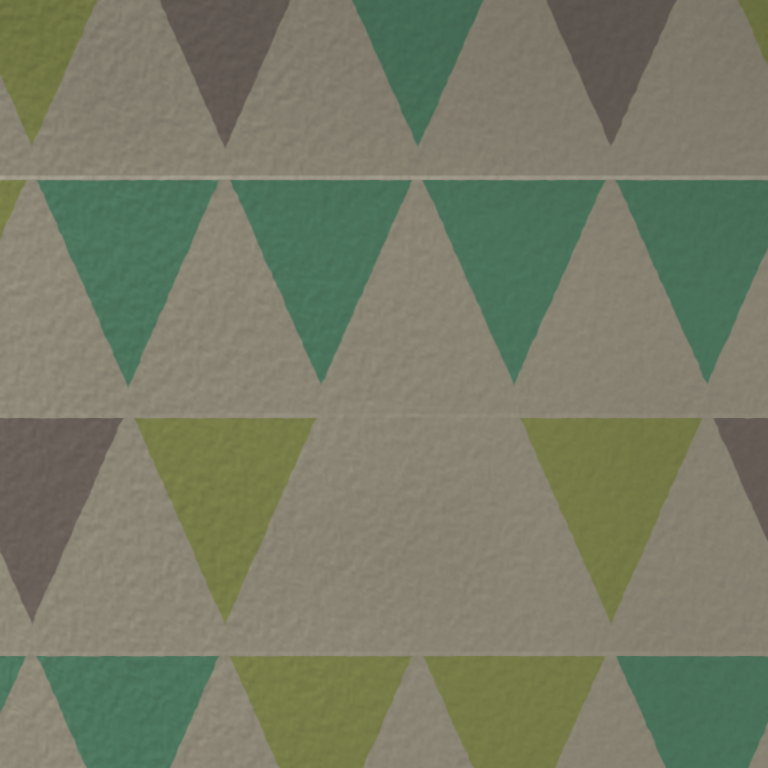
Give the GLSL for this pattern, as a Shadertoy shader.

```glsl
// Rows of downward painted triangles, staggered on a rough plaster wall.

const vec3 WALL  = vec3(0.532, 0.510, 0.450);
const vec3 TEAL  = vec3(0.290, 0.445, 0.355);
const vec3 OLIVE = vec3(0.455, 0.475, 0.275);
const vec3 GREY  = vec3(0.395, 0.362, 0.335);

const vec2  PITCH = vec2(0.2513, 0.3098);   // column and row spacing
const float FIRST_ROW = -0.0755;            // top of row 0, measured downwards
const float EVEN_START = 0.0417;            // centre of column 0, even rows
const float ODD_START = -0.0845;            // centre of column 0, odd rows
const float HALF_WIDTH = 0.1185;
const float HEIGHT = 0.2710;
const float APEX_JITTER = 0.006;
const float EDGE_SOFTNESS = 0.0020;
const float EDGE_WOBBLE = 0.0022;
const float SEAM_WIDTH = 0.0026;
const float RELIEF = 0.13;
const float GRAIN = 0.025;

// Paint per row and column: 0 bare, 1 teal, 2 olive, 3 grey
const int COLUMNS = 5;
const int ROWS = 4;
const int PAINT[20] = int[20](
    2, 3, 1, 3, 2,
    2, 1, 1, 1, 1,
    3, 2, 0, 2, 3,
    1, 1, 2, 2, 1);

float hash(vec2 p) {
    vec3 q = fract(vec3(p.xyx) * 0.1031);
    q += dot(q, q.yzx + 33.33);
    return fract((q.x + q.y) * q.z);
}

float noise(vec2 p) {
    vec2 i = floor(p), f = fract(p);
    f = f * f * (3.0 - 2.0 * f);
    return mix(mix(hash(i), hash(i + vec2(1, 0)), f.x),
               mix(hash(i + vec2(0, 1)), hash(i + vec2(1, 1)), f.x), f.y);
}

// Height of the plaster surface
float plaster(vec2 p) {
    vec2 warped = p + 0.006 * vec2(noise(p * 60.0), noise(p * 60.0 + 37.0));
    return 0.6 * noise(warped * 95.0) + 0.4 * noise(warped * 190.0 + 11.0);
}

// Signed distance to a triangle hanging from y = 0
float triangle(vec2 q, float height) {
    float side = abs(q.x) - HALF_WIDTH * (1.0 - q.y / height);
    return max(-q.y, side * height / length(vec2(height, HALF_WIDTH)));
}

vec3 paintColour(int paint) {
    return paint == 1 ? TEAL : paint == 2 ? OLIVE : GREY;
}

void mainImage(out vec4 fragColor, in vec2 fragCoord) {
    vec2 p = fragCoord / iResolution.y;
    p.y = 1.0 - p.y;
    float soft = max(EDGE_SOFTNESS, 0.75 / iResolution.y);

    // Staggered cells
    float row = floor((p.y - FIRST_ROW) / PITCH.y);
    float start = mod(row, 2.0) < 0.5 ? EVEN_START : ODD_START;
    float column = floor((p.x - start) / PITCH.x + 0.5);
    vec2 q = p - vec2(start + column * PITCH.x, FIRST_ROW + row * PITCH.y);
    int cell = int(mod(row, float(ROWS))) * COLUMNS + int(mod(column, float(COLUMNS)));
    int paint = PAINT[cell];

    // Painted triangles with slightly ragged edges
    float height = HEIGHT - APEX_JITTER * hash(vec2(column, row) + 5.0);
    float edge = triangle(q, height) + EDGE_WOBBLE * (noise(p * 110.0) - 0.5);
    float coverage = paint == 0 ? 0.0 : 1.0 - smoothstep(-soft, soft, edge);
    vec3 colour = mix(WALL, paintColour(paint), coverage);

    // Pale seam just above each row, brightest over row 1
    float seamRow = floor((p.y - FIRST_ROW) / PITCH.y + 0.5);
    float seamY = p.y - FIRST_ROW - seamRow * PITCH.y + 0.003;
    float seam = 1.0 - smoothstep(SEAM_WIDTH - soft, SEAM_WIDTH + soft, abs(seamY));
    colour += seam * (seamRow == 1.0 ? 0.085 : 0.02);

    // Raking light over the plaster, strongest at the left
    float slope = plaster(p + vec2(0.0025, 0.0035)) - plaster(p - vec2(0.0015, 0.002));
    float rake = mix(1.0, 0.5, smoothstep(0.1, 0.9, p.x));
    colour *= 1.0 + RELIEF * rake * slope;
    colour *= 1.0 + GRAIN * (noise(p * 330.0) - 0.5);

    // Broad falloff and faint mottling
    float light = 1.045 - 0.06 * p.x - 0.08 * smoothstep(0.4, 0.0, p.y);
    light += 0.03 * (noise(p * 7.0) - 0.5);
    fragColor = vec4(colour * light, 1.0);
}
```
